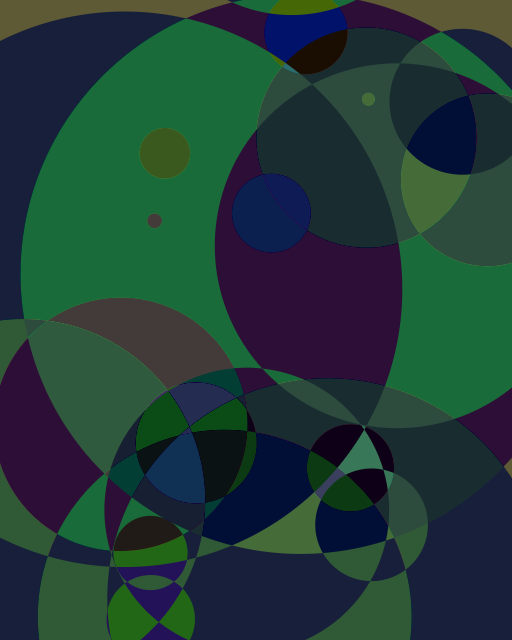
Reproduce this background procedurally as a Shadertoy shader.

```glsl
// Overlapping discs whose inks combine by absolute difference.

#define PAPER vec3(0.365, 0.353, 0.208)
#define SLATE vec3(0.275, 0.475, 0.435)
#define MOSS  vec3(0.188, 0.298, 0.420)
#define JADE  vec3(0.224, 0.525, 0.314)
#define OLIVE vec3(0.176, 0.125, 0.200)
#define EDGE_PIXELS 1.0

// Discs of each layer: centre x, centre y, radius, in canvas heights.
const vec3 capDiscs[1] = vec3[](vec3(0.4785, 0.949, 0.065));

const vec3 mossDiscs[2] = vec3[](
    vec3(0.189, 0.337, 0.198), vec3(0.242, 0.655, 0.0115));

const vec3 lowSlateDiscs[4] = vec3[](
    vec3(0.3515, 0.0365, 0.292), vec3(0.573, 0.785, 0.172),
    vec3(0.762, 0.719, 0.135), vec3(0.576, 0.845, 0.010));

const vec3 jadeDiscs[6] = vec3[](
    vec3(0.307, 0.308, 0.0945), vec3(0.548, 0.269, 0.068),
    vec3(0.2355, 0.136, 0.058), vec3(0.236, 0.0325, 0.069),
    vec3(0.4245, 0.667, 0.0615), vec3(0.258, 0.7605, 0.0395));

const vec3 midSlateDiscs[2] = vec3[](
    vec3(0.037, 0.2175, 0.284), vec3(0.512, 0.065, 0.344));

const vec3 bigMossDiscs[1] = vec3[](vec3(0.470, 0.572, 0.4375));

const vec3 topSlateDiscs[6] = vec3[](
    vec3(0.195, 0.548, 0.434), vec3(0.621, 0.616, 0.285),
    vec3(0.723, 0.841, 0.114), vec3(0.386, 0.203, 0.2225),
    vec3(0.581, 0.180, 0.088), vec3(0.456, 1.203, 0.2265));

// Difference blend inside one smooth-edged disc.
vec3 inkDisc(vec3 base, vec2 p, vec3 disc, vec3 ink) {
    float dist = length(p - disc.xy) - disc.z;
    float coverage = clamp(0.5 - dist * iResolution.y / EDGE_PIXELS, 0.0, 1.0);
    return mix(base, abs(base - ink), coverage);
}

#define PAINT(discs, ink) for (int i = 0; i < discs.length(); i++) color = inkDisc(color, p, discs[i], ink);

void mainImage(out vec4 fragColor, in vec2 fragCoord) {
    vec2 p = fragCoord / iResolution.y;
    p.x += 0.4004 - 0.5 * iResolution.x / iResolution.y; // keep centred
    vec3 color = PAPER;

    // Layers from bottom to top; their order shapes the mixed colours.
    PAINT(capDiscs, OLIVE)
    PAINT(mossDiscs, MOSS)
    PAINT(lowSlateDiscs, SLATE)
    PAINT(jadeDiscs, JADE)
    PAINT(midSlateDiscs, SLATE)
    PAINT(bigMossDiscs, MOSS)
    PAINT(topSlateDiscs, SLATE)

    fragColor = vec4(color, 1.0);
}
```
